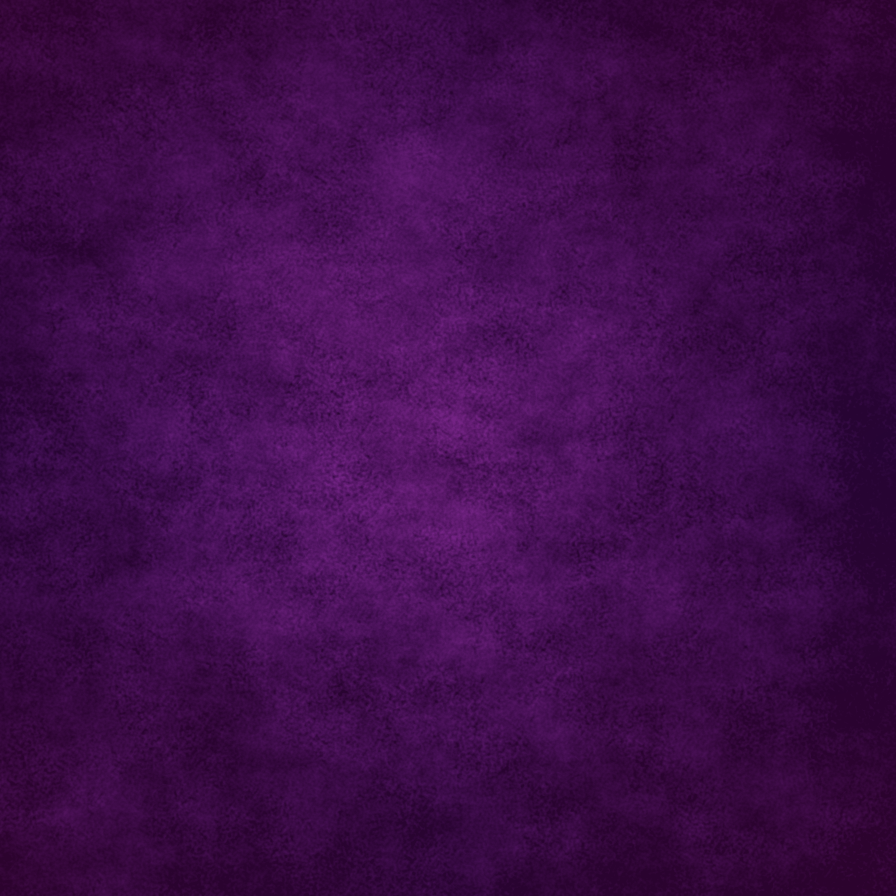
Write a WebGL 1 fragment shader that draws this texture.

```glsl
precision highp float;
// Dark purple grunge wall: soft central glow, mottled clouds, faint creases and fine grain.
uniform vec2 u_resolution;

// Unit gradient direction for a lattice cell
vec2 gradientAt(vec2 cell) {
  vec3 p = fract(cell.xyx * vec3(0.1031, 0.1030, 0.0973));
  p += dot(p, p.yzx + 33.33);
  float angle = 6.28318 * fract((p.x + p.y) * p.z);
  return vec2(cos(angle), sin(angle));
}

// Gradient noise, roughly -0.7 to 0.7
float noise(vec2 p) {
  vec2 cell = floor(p);
  vec2 f = p - cell;
  vec2 s = f * f * f * (f * (f * 6.0 - 15.0) + 10.0);
  vec2 e = vec2(1.0, 0.0);
  float low = mix(dot(gradientAt(cell), f),
                  dot(gradientAt(cell + e), f - e), s.x);
  float high = mix(dot(gradientAt(cell + e.yx), f - e.yx),
                   dot(gradientAt(cell + 1.0), f - 1.0), s.x);
  return mix(low, high, s.y);
}

// Octaves are rotated so the lattice never shows
float fbm(vec2 p, float gain) {
  float sum = 0.0;
  float amplitude = 1.0;
  for (int i = 0; i < 5; i++) {
    sum += amplitude * noise(p);
    p = mat2(0.8, 0.6, -0.6, 0.8) * p * 2.03 + 17.3;
    amplitude *= gain;
  }
  return sum;
}

// Thin lines along the zero crossings of warped noise, broken into short runs
float creases(vec2 p) {
  vec2 warp = vec2(noise(p * 1.7 + 5.0), noise(p * 1.7 + 41.0));
  float line = 1.0 - smoothstep(0.0, 0.1, abs(noise(p + 0.8 * warp)));
  return line * smoothstep(0.0, 0.3, noise(p * 0.4 + 23.0));
}

void main() {
  vec2 uv = gl_FragCoord.xy / u_resolution;

  // Broad light: central glow, weaker light above, dark rim
  vec2 fromCenter = uv - vec2(0.45, 0.51);
  float glow = exp(-dot(fromCenter, fromCenter) * 11.0);
  vec2 fromTop = (uv - vec2(0.42, 0.86)) * vec2(1.0, 1.4);
  float topLight = exp(-dot(fromTop, fromTop) * 14.0);
  vec2 rim = smoothstep(vec2(0.0), vec2(0.14), min(uv, 1.0 - uv));
  float shade = (1.0 - rim.x * rim.y) * mix(0.4, 1.0, uv.x);

  // Mottling from broad clouds down to rough blotches
  float clouds = fbm(uv * vec2(7.0, 8.5) + 3.7, 0.68);
  float smudges = fbm(uv * vec2(10.0, 24.0) + 61.0, 0.6);
  float blotches = fbm(uv * vec2(36.0, 42.0) + 7.1, 0.95);

  // Faint upright and level brush streaks
  float streaks = noise(uv * vec2(9.0, 75.0) + 3.3) + noise(uv * vec2(75.0, 9.0) + 47.0);

  // Fine grain, roughest inside clustered worn areas
  vec2 turned = mat2(0.83, 0.56, -0.56, 0.83) * uv;
  float grain = 0.5 * noise(turned * 140.0) + 1.3 * noise(turned * 270.0 + 9.3);
  float worn = smoothstep(-0.35, 0.35, fbm(uv * 12.0 + 80.0, 0.75));
  float pits = worn * smoothstep(0.0, 0.5, noise(turned * 185.0 + 31.7));

  float detail = 0.29 * clouds + 0.11 * smudges + 0.08 * blotches + 0.07 * streaks;
  detail += (0.17 + 0.13 * worn) * grain - 0.2 * pits;
  detail += 0.09 * creases(uv * 17.0) + 0.07 * creases(uv.yx * 29.0 + 11.0);
  float tone = 0.125 + 0.64 * glow + 0.18 * topLight - 0.12 * shade;
  tone += detail * (0.72 + 0.6 * glow);

  // Tone ramp from near-black plum to bright violet
  vec3 color = mix(vec3(0.172, 0.019, 0.207), vec3(0.27, 0.06, 0.33),
                   clamp(tone / 0.42, -0.12, 1.0));
  color = mix(color, vec3(0.41, 0.12, 0.475), clamp((tone - 0.42) / 0.58, 0.0, 1.3));

  // Bluer sides and redder corners
  vec2 corner = abs(uv - 0.5) * 2.0;
  float tint = 0.7 * corner.x * corner.y - 0.45 * corner.x * (1.0 - corner.y);
  tint += 0.25 * noise(uv * 3.5 + 12.0);
  color += tint * vec3(0.018, -0.006, -0.02);

  gl_FragColor = vec4(clamp(color, 0.0, 1.0), 1.0);
}
```
